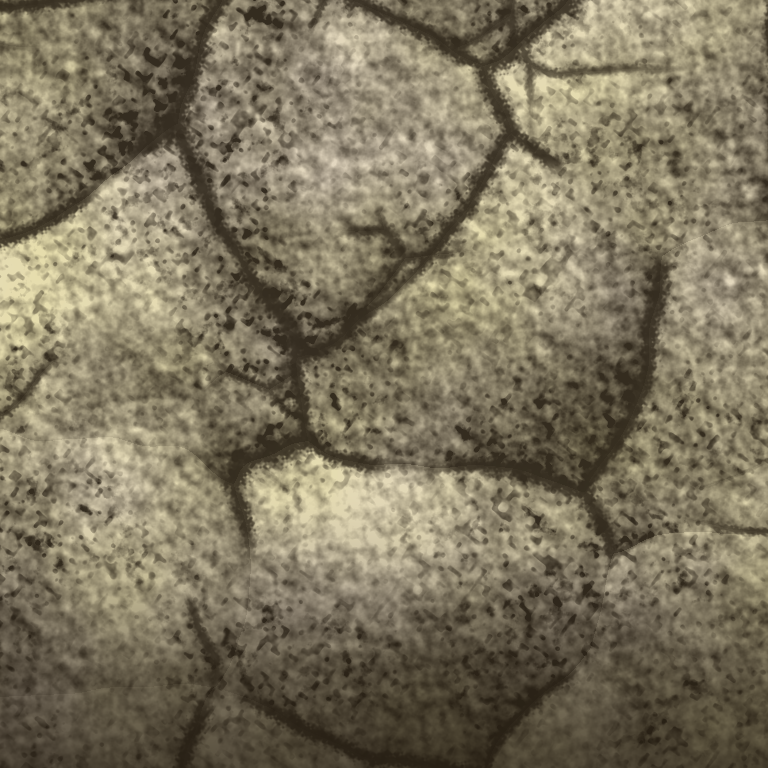
A Shadertoy shader for this texture:

```glsl
vec2 hash2(vec2 p) {
    vec3 q = fract(p.xyx * vec3(.1031, .1030, .0973));
    q += dot(q, q.yzx + 33.33);
    return fract((q.xx + q.yz) * q.zy);
}

float noise(vec2 p) {
    vec2 i = floor(p), f = fract(p);
    f = f * f * (3. - 2. * f);
    float low = mix(hash2(i).x, hash2(i + vec2(1, 0)).x, f.x);
    float high = mix(hash2(i + vec2(0, 1)).x, hash2(i + vec2(1, 1)).x, f.x);
    return mix(low, high, f.y);
}

float fbm(vec2 p) {
    float sum = 0., amp = .533;
    for (int i = 0; i < 4; i++) {
        sum += amp * noise(p);
        p = mat2(1.6, 1.2, -1.2, 1.6) * p + 17.3;
        amp *= .5;
    }
    return sum;
}

// Voronoi stones: xy = offset from the stone centre, z = distance to its border
vec3 stone(vec2 p) {
    vec2 cell = floor(p), nearest = vec2(0), home = vec2(0);
    float best = 9.;
    for (int k = 0; k < 9; k++) {
        vec2 c = cell + vec2(k % 3 - 1, k / 3 - 1);
        vec2 r = c + .1 + .8 * hash2(c + 41.) - p;
        if (dot(r, r) < best) { best = dot(r, r); nearest = r; home = c; }
    }
    float border = 9.;
    for (int k = 0; k < 25; k++) {
        vec2 c = home + vec2(k % 5 - 2, k / 5 - 2);
        vec2 r = c + .1 + .8 * hash2(c + 41.) - p;
        vec2 gap = r - nearest;
        if (dot(gap, gap) > 1e-4)
            border = min(border, dot(.5 * (nearest + r), normalize(gap)));
    }
    return vec3(-nearest, border);
}

// Dark line with a grainy edge that thins out where its strength fades
float crack(float dist, float strength, float grain) {
    float d = dist / mix(.4, 1., strength) + grain * .026;
    return strength * (1. - smoothstep(.008, .047, d));
}

void mainImage(out vec4 fragColor, in vec2 fragCoord) {
    vec2 uv = fragCoord / iResolution.y;
    vec2 grit = mat2(.8, .6, -.6, .8) * uv;
    float grain = noise(grit * 300.) - .5;

    // Gently curved stone outlines, some of them fading out
    vec2 bend = vec2(noise(uv * 4.3 + 3.), noise(uv * 4.3 + 31.)) - .5;
    vec2 ripple = vec2(noise(uv * 21. + 8.), noise(uv * 21. + 60.)) - .5;
    vec2 p = uv * 2.9 + bend * .38 + ripple * .035;
    vec3 big = stone(p);
    vec3 small = stone(p * 1.5 + 9.);
    float bigStrength = smoothstep(.2, .42, noise(uv * 5.5 + 7.));
    float smallStrength = smoothstep(.6, .82, noise(uv * 6. + 50.));

    // Rounded relief lit from the upper left
    vec2 toShade = vec2(.5, -.86);
    float light = .69 - .4 * dot(big.xy, toShade) * mix(.35, 1., bigStrength);
    light -= .2 * dot(small.xy, toShade) * smallStrength;
    light += .75 * (fbm(uv * 6. + 13.) - .5);
    light -= .2 * bigStrength * exp(-big.z * 11.);
    light -= .16 * smallStrength * exp(-small.z * 9.);

    // Rough surface and mineral grit
    vec2 rough = grit * 55.;
    light += .62 * (fbm(rough) - fbm(rough + vec2(0, .55)));
    light += .24 * (noise(grit * 105. + 5.) - .5) + .16 * (noise(uv * 200.) - .5);

    // Dark flecks gathered in patches
    float patches = smoothstep(.3, .7, fbm(uv * 7. + 71.));
    float flecks = smoothstep(.62, .88, noise(grit * 125. + 33.));
    float blots = smoothstep(.6, .78, fbm(grit * 62. + 90.));
    light -= (.1 + .25 * patches) * flecks + .32 * blots * patches;
    light = clamp(light, .1, 1.05);

    // Cracks, then shade rising from the ground
    float lines = max(crack(big.z, bigStrength, grain),
                      .85 * crack(small.z, smallStrength, grain));
    light = mix(light, .11, .9 * lines);
    light *= mix(.24, 1., smoothstep(-.06, .38, uv.y));

    // Sandy ramp with warm yellow and cool grey stains
    vec3 color = mix(vec3(.13, .10, .06), vec3(.86, .82, .68), light);
    float stain = fbm(uv * 5. + 120.) - .5;
    color += stain * light * vec3(.02, .04, -.13);
    fragColor = vec4(clamp(color, 0., 1.), 1.);
}
```
